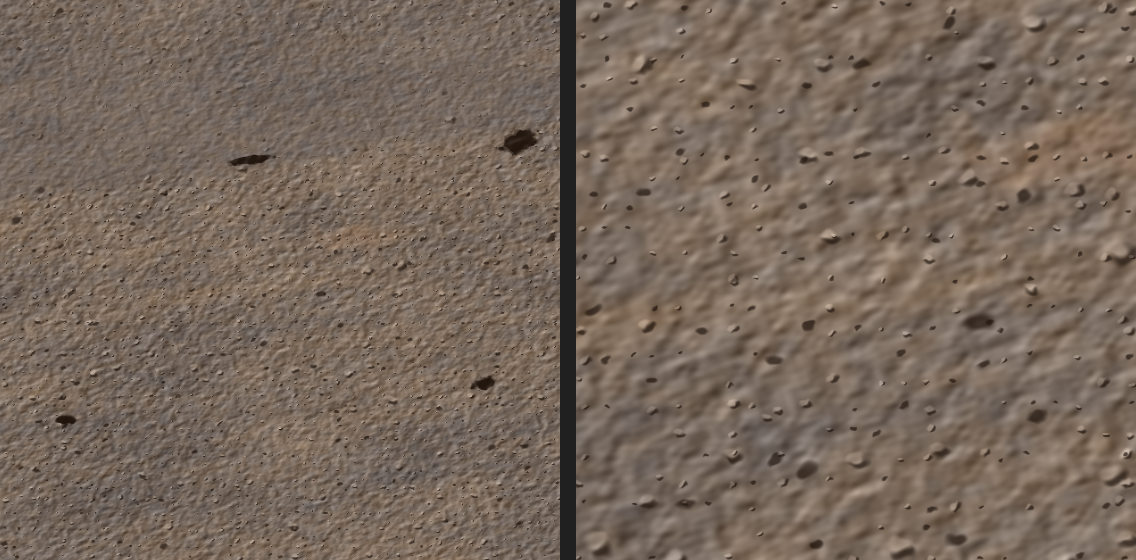
Left, the full canvas; right, a detail of the centre.
This texture is drawn by a Shadertoy shader. Its source:

```glsl
// Draws a gritty brown gravel slope with a smoother grey sand sheet and a few dark rocks.
const vec3 GROUND = vec3(0.475, 0.415, 0.367);
const vec3 SAND = vec3(0.452, 0.402, 0.368);
const vec3 OCHRE = vec3(0.56, 0.45, 0.36);
const vec3 ROCK = vec3(0.12, 0.075, 0.045);
const float SLOPE = 0.14;            // rise of the terrain bands
const float GRAIN_TILT = 0.35;       // direction of grains, radians
const vec2 GRAIN_FREQ = vec2(95.0, 145.0);
const float GRAIN_CONTRAST = 0.165;
const float FINE_CONTRAST = 0.10;
const vec2 LIGHT_STEP = vec2(-0.45, 0.75);
const int PEBBLE_LAYERS = 3;
const float PEBBLE_CELLS = 22.0;
const int ROCK_COUNT = 4;
// Large rocks: centre, half width, half height
const vec4 ROCKS[ROCK_COUNT] = vec4[ROCK_COUNT](
    vec4(0.925, 0.747, 0.030, 0.020),
    vec4(0.450, 0.714, 0.038, 0.007),
    vec4(0.867, 0.315, 0.021, 0.012),
    vec4(0.116, 0.250, 0.015, 0.009));

float hash(vec2 p) {
    return fract(sin(dot(p, vec2(127.1, 311.7))) * 43758.5453);
}

float noise(vec2 p) {
    vec2 i = floor(p), f = fract(p);
    f = f * f * (3.0 - 2.0 * f);
    return mix(mix(hash(i), hash(i + vec2(1, 0)), f.x),
               mix(hash(i + vec2(0, 1)), hash(i + vec2(1, 1)), f.x), f.y);
}

float fbm(vec2 p) {
    float sum = 0.0, weight = 0.5;
    for (int i = 0; i < 4; i++) {
        sum += weight * noise(p);
        p = p * 2.03 + 17.3;
        weight *= 0.5;
    }
    return sum / 0.9375;
}

mat2 rotation(float a) {
    return mat2(cos(a), -sin(a), sin(a), cos(a));
}

float disc(vec2 p, float softness) {
    return 1.0 - smoothstep(1.0 - softness, 1.0 + softness, length(p));
}

// Light and shade of a noise relief lit from the upper left
float relief(vec2 p) {
    return noise(p + LIGHT_STEP * 0.5) - noise(p - LIGHT_STEP * 0.5);
}

// One jittered pebble or pit per cell: x is lit body, y is shade
vec2 pebbles(vec2 uv, float cells, float density) {
    vec2 g = uv * cells, id = floor(g);
    vec2 seed = id + cells * 3.7;
    float pick = hash(seed + 5.3);
    vec2 centre = 0.32 + 0.36 * vec2(hash(seed), hash(seed + 9.1));
    vec2 q = rotation(GRAIN_TILT + hash(seed + 2.7) - 0.5) * (g - id - centre);
    q += 0.10 * (vec2(noise(g * 6.0), noise(g * 6.0 + 40.0)) - 0.5);
    float size = mix(0.07, 0.16, pow(hash(seed + 7.9), 2.0));
    vec2 radius = size * vec2(1.35, 0.8);
    float present = step(hash(seed + 3.1), density);
    float pale = step(0.45, pick);
    float lit = disc(q / radius, 0.45) * pale;
    float shade = disc((q + size * vec2(-0.5, 0.95) * pale) / radius, 0.45);
    return present * vec2(lit, shade * (1.0 - lit));
}

void mainImage(out vec4 fragColor, in vec2 fragCoord) {
    vec2 uv = fragCoord / iResolution.xy;
    vec2 band = vec2(uv.x, uv.y - SLOPE * uv.x);

    // Sand sheet with a ragged lower edge, fading into gravel at the top
    float ragged = 0.035 * (fbm(uv * vec2(14.0, 20.0)) - 0.5);
    float sand = smoothstep(0.625, 0.66, band.y + ragged);
    sand *= 1.0 - 0.75 * smoothstep(0.84, 1.0, uv.y + 0.2 * (fbm(uv * 5.0) - 0.5));
    float rough = mix(1.0, 0.66, sand);

    // Broad bands and ochre dust
    float streak = fbm(band * vec2(4.0, 17.0) + 3.0) - 0.5;
    float patches = fbm(uv * 11.0 + 21.0) - 0.5;
    vec3 color = mix(GROUND, SAND, sand);
    color += (0.10 * streak + 0.06 * patches) * rough;
    color += vec3(0.07, 0.015, -0.05) * streak * (1.0 - 0.6 * sand);
    vec2 dust = (band - vec2(0.63, 0.484)) / vec2(0.075, 0.018);
    dust += 1.2 * (vec2(fbm(uv * 25.0), fbm(uv * 25.0 + 8.0)) - 0.5);
    color = mix(color, OCHRE, 0.65 * disc(dust, 0.7));

    // Grain relief at two sizes, with slight changes of hue
    vec2 grain = rotation(GRAIN_TILT) * uv;
    vec2 warp = vec2(noise(uv * 45.0), noise(uv * 45.0 + 70.0)) * 0.9;
    vec2 coarse = grain * GRAIN_FREQ + warp;
    float tone = GRAIN_CONTRAST * relief(coarse);
    tone += FINE_CONTRAST * relief(grain * GRAIN_FREQ * 1.9 + 31.0);
    tone += 0.06 * (noise(coarse * 0.8 + 11.0) - 0.5);
    color += tone * rough;
    color += vec3(0.025, 0.0, -0.03) * (noise(coarse * 0.6 + 53.0) - 0.5);

    // Scattered pebbles and pits, smaller and denser in each layer
    float cells = PEBBLE_CELLS;
    for (int i = 0; i < PEBBLE_LAYERS; i++) {
        float density = (0.16 + 0.13 * float(i)) * mix(1.0, 0.3, sand);
        vec2 pebble = pebbles(uv + float(i) * 0.37, cells, density);
        color += vec3(0.13, 0.125, 0.12) * pebble.x * rough;
        color = mix(color, ROCK, 0.68 * pebble.y * rough);
        cells *= 1.75;
    }

    // Large dark rocks with broken outlines
    for (int i = 0; i < ROCK_COUNT; i++) {
        vec2 q = uv - ROCKS[i].xy;
        q.y -= SLOPE * q.x;
        vec2 chip = vec2(fbm(uv * 75.0), fbm(uv * 75.0 + 19.0)) - 0.5;
        float body = disc(q / ROCKS[i].zw + 1.1 * chip, 0.2);
        vec3 face = ROCK + 0.12 * max(relief(coarse * 0.8), 0.0);
        color = mix(color, face, 0.96 * body);
    }
    fragColor = vec4(clamp(color, 0.0, 1.0), 1.0);
}
```
